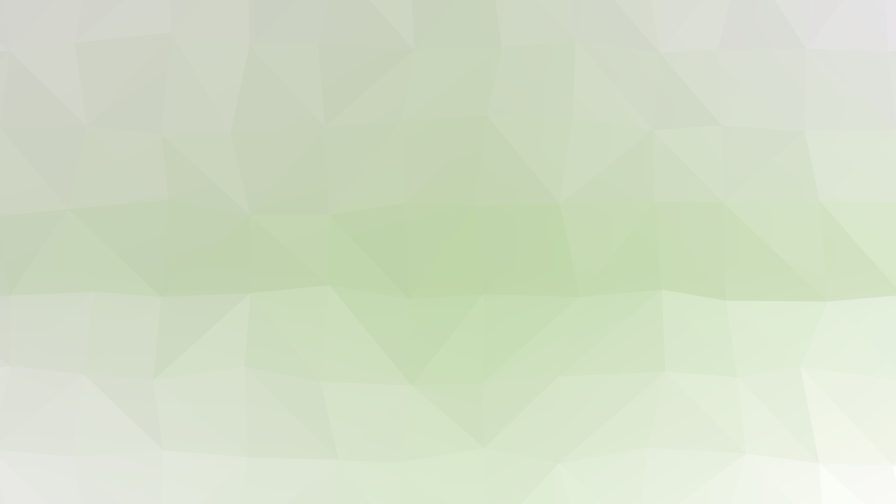
This background is drawn by a Shadertoy shader. Its source:

```glsl
// Pale green low-poly backdrop: a jittered triangle mesh over a soft colour field.

const vec2 CELL_SIZE = vec2(0.1616, 0.1650);  // in canvas heights
const vec2 MESH_ORIGIN = vec2(0.0, 0.092);
const vec2 JITTER = vec2(0.060, 0.044);
const float FLATNESS = 0.68;                  // 1 = one colour per facet
const float TINT_RANGE = 0.020;

// Sine-free hashes
float hash12(vec2 p) {
    vec3 q = fract(vec3(p.xyx) * 0.1031);
    q += dot(q, q.yzx + 33.33);
    return fract((q.x + q.y) * q.z);
}

vec2 hash22(vec2 p) {
    return vec2(hash12(p + 17.0), hash12(p + 59.0));
}

// Horizontal gradient through three colours
vec3 band(vec3 left, vec3 middle, vec3 right, float x) {
    return x < 0.52 ? mix(left, middle, x / 0.52)
                    : mix(middle, right, (x - 0.52) / 0.48);
}

float ramp(float low, float high, float y) {
    return clamp((y - low) / (high - low), 0.0, 1.0);
}

// Colour field: white at the foot, green in the middle, grey at the top
vec3 backdrop(vec2 uv) {
    float x = clamp(uv.x, 0.0, 1.0);
    vec3 foot  = band(vec3(0.91, 0.91, 0.90), vec3(0.85, 0.91, 0.80), vec3(0.99, 0.99, 0.98), x);
    vec3 low   = band(vec3(0.88, 0.89, 0.86), vec3(0.82, 0.88, 0.76), vec3(0.94, 0.96, 0.91), x);
    vec3 under = band(vec3(0.84, 0.86, 0.81), vec3(0.77, 0.86, 0.69), vec3(0.90, 0.94, 0.87), x);
    vec3 core  = band(vec3(0.78, 0.83, 0.73), vec3(0.74, 0.83, 0.65), vec3(0.84, 0.90, 0.78), x);
    vec3 upper = band(vec3(0.81, 0.83, 0.77), vec3(0.77, 0.83, 0.70), vec3(0.87, 0.90, 0.84), x);
    vec3 top   = band(vec3(0.83, 0.83, 0.81), vec3(0.79, 0.83, 0.74), vec3(0.90, 0.89, 0.90), x);

    vec3 color = mix(foot, low, ramp(0.02, 0.17, uv.y));
    color = mix(color, under, ramp(0.17, 0.36, uv.y));
    color = mix(color, core, ramp(0.36, 0.47, uv.y));
    color = mix(color, upper, ramp(0.49, 0.68, uv.y));
    return mix(color, top, ramp(0.68, 0.98, uv.y));
}

// Mesh vertex for an integer grid index
vec2 meshVertex(vec2 id) {
    return MESH_ORIGIN + id * CELL_SIZE + (hash22(id) - 0.5) * JITTER;
}

// Signed distance to an edge, positive on its left
float edgeDistance(vec2 p, vec2 a, vec2 b) {
    vec2 e = b - a, d = p - a;
    return (e.x * d.y - e.y * d.x) / length(e);
}

// Antialiased facet: weighted colour in rgb, coverage in a
vec4 facet(vec2 p, vec2 a, vec2 b, vec2 c, float seed, float aspect, float pixel) {
    float inside = min(edgeDistance(p, a, b),
                   min(edgeDistance(p, b, c), edgeDistance(p, c, a)));
    float coverage = clamp(0.5 + inside / pixel, 0.0, 1.0);
    vec2 site = mix(p, (a + b + c) / 3.0, FLATNESS);
    vec3 color = backdrop(site / vec2(aspect, 1.0)) + (seed - 0.5) * TINT_RANGE;
    return vec4(color, 1.0) * coverage;
}

// Both triangles of a grid cell, split along a random diagonal
vec4 meshCell(vec2 p, vec2 id, float aspect, float pixel) {
    vec2 a = meshVertex(id);
    vec2 b = meshVertex(id + vec2(1.0, 0.0));
    vec2 c = meshVertex(id + vec2(1.0, 1.0));
    vec2 d = meshVertex(id + vec2(0.0, 1.0));
    vec2 seeds = hash22(id + 131.0);
    if (hash12(id + 211.0) < 0.5) {
        return facet(p, a, b, c, seeds.x, aspect, pixel)
             + facet(p, a, c, d, seeds.y, aspect, pixel);
    }
    return facet(p, a, b, d, seeds.x, aspect, pixel)
         + facet(p, b, c, d, seeds.y, aspect, pixel);
}

void mainImage(out vec4 fragColor, in vec2 fragCoord) {
    float pixel = 1.0 / iResolution.y;
    float aspect = iResolution.x * pixel;
    vec2 p = fragCoord * pixel;
    vec2 home = floor((p - MESH_ORIGIN) / CELL_SIZE);

    // Jitter can carry a facet into a neighbouring cell
    vec4 total = vec4(0.0);
    for (int j = -1; j <= 1; j++) {
        for (int i = -1; i <= 1; i++) {
            total += meshCell(p, home + vec2(i, j), aspect, pixel);
        }
    }
    fragColor = vec4(clamp(total.rgb / max(total.a, 0.001), 0.0, 1.0), 1.0);
}
```
